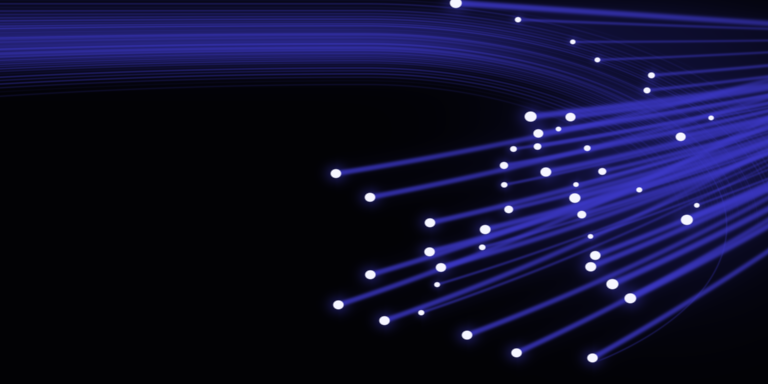
Write a Shadertoy shader that draws this background.

```glsl
// Blue optical fibres sweep in from the left, bend round and end in glowing white tips.

const vec3 NIGHT = vec3(0.006, 0.006, 0.018);
const vec3 HAZE = vec3(0.07, 0.07, 0.26);
const vec3 FIBRE = vec3(0.24, 0.225, 0.80);
const vec3 TIP = vec3(0.96, 0.96, 1.0);

const int CABLE_STRANDS = 44;
const int TIP_COLUMNS = 4;
const int FIRST_COLUMN_ROWS = 10;
const float CABLE_Y = 0.89;          // middle of the cable
const float CABLE_SPREAD = 0.11;     // half its height
const vec2 BEND = vec2(0.95, 0.41);  // centre the cable bends around
const float TAU = 6.2831853;

float hash(vec2 p) {
    vec3 q = fract(vec3(p.xyx) * 0.1031);
    q += dot(q, q.yzx + 33.33);
    return fract((q.x + q.y) * q.z);
}

float bell(float x, float width) {
    return exp(-x * x / (width * width));
}

// A near level run on the left, then an elliptic arc right of the bend.
float cableDistance(vec2 p, float top) {
    vec2 q = p - BEND;
    if (q.x < 0.0) {
        float sag = 0.17 * max(0.98 - top, 0.0);
        return abs(p.y - top + sag * q.x * q.x);
    }
    vec2 radius = vec2(0.78 + 1.9 * (top - 0.783), top - BEND.y);
    vec2 e = q / radius;
    float r = max(length(e), 0.001);
    return abs(r - 1.0) * r / max(length(e / radius), 0.001);
}

// Tip columns, front to back; k runs from the top row to the bottom one.
vec2 tipPosition(int column, float k) {
    if (column == 0)
        return vec2(1.01 - 0.14 * cos(TAU * k / 0.55) + 0.6 * pow(k, 8.0),
                    0.06 + 0.5 * pow(1.0 - k, 1.4));
    if (column == 1) return vec2(1.37 - 0.3 * k * k, mix(0.71, 0.20, k));
    if (column == 2) return vec2(1.45 + 0.25 * pow(k, 4.0), mix(0.70, 0.21, k));
    return vec2(1.2 + 0.5 * smoothstep(0.05, 0.25, k)
                - 0.1 * cos(TAU * (k - 0.27) / 0.43), mix(0.99, 0.42, k));
}

// Light of the incoming cable.
float cableLight(vec2 p, float pixel) {
    float light = 0.0;
    float width = max(0.0026, 0.75 * pixel);
    float fade = mix(1.0, 0.4, smoothstep(1.0, 1.75, p.x));
    for (int i = 0; i < CABLE_STRANDS; i++) {
        float id = float(i);
        float t = 2.0 * id / float(CABLE_STRANDS - 1) - 1.0;
        float top = CABLE_Y + CABLE_SPREAD * t * (0.5 + 0.5 * t * t);
        float gain = 0.12 + 0.75 * pow(hash(vec2(id, 4.0)), 2.0);
        gain *= 0.3 + 0.7 * bell(top - CABLE_Y, 0.085);
        // One strand completes the loop; the others vanish in the fan.
        bool loops = i == CABLE_STRANDS / 3;
        float reach = loops ? smoothstep(0.05, 0.07, p.y) : smoothstep(0.36, 0.66, p.y);
        if (loops) gain = 0.7;
        light += gain * reach * bell(cableDistance(p, top), width);
    }
    float body = 0.5 * bell(p.y - CABLE_Y - 0.01, 0.06);
    return light * fade + body * (1.0 - smoothstep(0.8, 1.7, p.x));
}

// Light of the fanned fibres in x, and of their tips in y.
vec2 fanLight(vec2 p, float pixel) {
    vec2 light = vec2(0.0);
    for (int c = 0; c < TIP_COLUMNS; c++) {
        int rows = FIRST_COLUMN_ROWS + c;
        for (int r = 0; r < rows; r++) {
            vec2 id = vec2(float(r), float(c) * 17.0 + 3.0);
            vec2 jitter = vec2(hash(id), hash(id + 41.0)) - 0.5;
            vec2 tip = tipPosition(c, float(r) / float(rows - 1));
            tip += jitter * vec2(0.02 + 0.05 * float(c), 0.03);
            float near = c == 0 ? 0.75 : pow(hash(id + 73.0), 1.5);

            // Each fibre leaves its tip along a rising parabola.
            vec2 q = p - tip;
            float depth = 1.0 - tip.y;
            float slope = 0.43 - 0.5 * tip.y + 0.5 * depth * max(tip.x - 1.2, 0.0);
            float curve = 0.12 * depth;
            float steep = slope + 2.0 * curve * q.x;
            float d = abs(q.y - slope * q.x - curve * q.x * q.x) / sqrt(1.0 + steep * steep);
            float width = max(mix(0.0035, 0.0075, near), 0.8 * pixel);
            float along = smoothstep(-0.004, 0.004, q.x) * exp(-0.75 * max(q.x, 0.0));
            light.x += along * (mix(0.6, 1.7, near) * bell(d, width) + 0.05 * bell(d, 0.03));

            float size = mix(0.006, 0.0135, near);
            float dot_ = length(q * vec2(0.85, 1.0));
            light.y = max(light.y, 1.0 - smoothstep(size - pixel, size + pixel, dot_));
            light.x += 0.4 * bell(dot_, 2.0 * size);
        }
    }
    return light;
}

void mainImage(out vec4 fragColor, in vec2 fragCoord) {
    // The canvas is 2 wide and 1 high.
    vec2 p = fragCoord / iResolution.xy * vec2(2.0, 1.0);
    float pixel = 1.0 / iResolution.y;

    // Soft haze around the fan and the cable.
    float haze = 0.75 * bell(length((p - vec2(1.74, 0.60)) * vec2(1.0, 1.1)), 0.36);
    haze += 0.35 * bell(p.y - 0.92, 0.10) * (1.0 - 0.7 * smoothstep(1.4, 2.0, p.x));
    vec3 color = NIGHT + HAZE * haze;

    vec2 fan = fanLight(p, pixel);
    float glow = 1.0 - exp(-cableLight(p, pixel) - fan.x);
    color = mix(color, FIBRE, glow);
    color = mix(color, TIP, fan.y);
    fragColor = vec4(color, 1.0);
}
```
